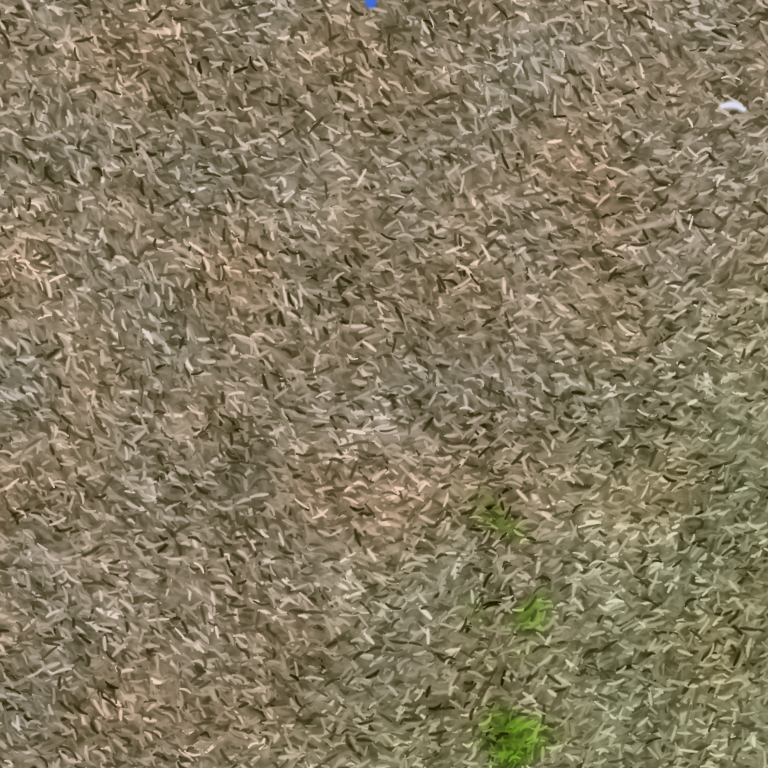
Write a WebGL 1 fragment shader that draws this texture.

```glsl
precision highp float;
// Dry, trampled lawn seen from above: short soft straw blades in tan and brown.
// Layers of jittered cells each lay one tapered blade over gradient-noise soil;
// broad noise then shifts brightness, and a few patches are tinted green.

uniform vec2 u_resolution;

vec2 hash2(vec2 p) {
  vec3 q = fract(p.xyx * vec3(0.1031, 0.1030, 0.0973));
  q += dot(q, q.yzx + 33.33);
  return fract((q.xx + q.yz) * q.zy);
}

float gradientDot(vec2 cell, vec2 offset) {
  return dot(hash2(cell + 171.0) * 2.0 - 1.0, offset);
}

float gradientNoise(vec2 p) {
  vec2 i = floor(p), f = fract(p);
  vec2 u = f * f * f * (f * (f * 6.0 - 15.0) + 10.0);
  vec2 e = vec2(1.0, 0.0);
  return mix(mix(gradientDot(i, f), gradientDot(i + e, f - e), u.x),
             mix(gradientDot(i + e.yx, f - e.yx), gradientDot(i + 1.0, f - 1.0), u.x), u.y);
}

// Prevailing blade angle: falling to the right, rising in the lower right.
float lean(vec2 p) {
  float rising = smoothstep(0.1, 0.6, p.x - 0.7 * p.y);
  return mix(-0.5, 0.4, rising) + 0.9 * gradientNoise(p * 3.0 + 5.0);
}

// Soft coverage of a slightly bent, tapered blade along the x axis.
float blade(vec2 q, float halfLength, float halfWidth, float bend) {
  float along = clamp(q.x / halfLength, -1.0, 1.0);
  q.y += bend * (along * along - 0.4);
  float d = length(vec2(q.x - along * halfLength, q.y));
  float width = halfWidth * (1.0 - 0.35 * along * along);
  return 1.0 - smoothstep(0.2 * width, 1.6 * width, d);
}

vec2 turn(vec2 v, float angle) {
  float c = cos(angle), s = sin(angle);
  return vec2(c * v.x + s * v.y, c * v.y - s * v.x);
}

// Lays one layer of blades, one per cell, over the tone beneath.
float layBlades(float tone, vec2 p, float cells, float seed) {
  vec2 grid = p * cells + seed * 3.7;
  vec2 home = floor(grid);
  for (int y = -1; y <= 1; y++) {
    for (int x = -1; x <= 1; x++) {
      vec2 cell = home + vec2(float(x), float(y));
      vec2 key = cell + seed * 57.0;
      vec2 center = cell + hash2(key);
      vec2 shape = hash2(key + 311.0);
      vec2 shade = hash2(key + 523.0);
      vec2 spin = hash2(key + 747.0);
      float angle = lean((center - seed * 3.7) / cells) + (spin.x + spin.y - 1.0) * 1.5;
      float cover = blade(turn(grid - center, angle), mix(0.25, 0.7, shape.x),
                          mix(0.11, 0.18, shape.y), (spin.x - spin.y) * 0.25);
      float bladeTone = 0.57 + (shade.x + shade.y - 1.0) * 0.88;
      tone = mix(tone, bladeTone, cover * 0.9);
    }
  }
  return tone;
}

void main() {
  vec2 p = gl_FragCoord.xy / u_resolution.y;

  // Soil and blades
  float tone = 0.4 + 0.7 * gradientNoise(p * 65.0);
  for (int i = 0; i < 5; i++) {
    float layer = float(i);
    tone = layBlades(tone, p, 42.0 + 5.0 * layer, layer + 1.0);
  }

  // Broad patches, fine grain and a worn dark crease
  tone += 0.22 * gradientNoise(p * 5.0 + 9.0) + 0.25 * gradientNoise(p * 17.0);
  tone += 0.16 * gradientNoise(p * 120.0 + 31.0);
  float crease = exp(-pow((p.x - 0.64) / 0.035, 2.0)) * smoothstep(0.72, 0.5, p.y);
  tone -= crease * (0.12 + 0.3 * gradientNoise(p * 22.0 + 4.0));

  // One long pale straw
  float straw = blade(turn(p - vec2(0.84, 0.705), 0.22), 0.036, 0.004, 0.002);
  tone = mix(tone, 0.9, straw * 0.8);

  vec3 shadow = vec3(0.29, 0.26, 0.15);
  vec3 paleStraw = vec3(0.75, 0.69, 0.61);
  vec3 color = mix(shadow, paleStraw, clamp(tone, -0.35, 1.35));

  // Warm and cool drift, dull green lower right, fresh green tufts
  color *= 1.0 + vec3(0.05, 0.0, -0.04) * gradientNoise(p * 7.0 + 20.0) * 2.0;
  float dull = smoothstep(0.1, 0.7, p.x - p.y + 0.25 * gradientNoise(p * 6.0));
  color *= mix(vec3(1.01, 0.995, 1.01), vec3(0.93, 1.0, 0.91), dull);
  float tuft = exp(-pow((p.x - 0.67) / 0.045, 2.0)) * smoothstep(0.4, 0.3, p.y);
  tuft *= smoothstep(-0.08, 0.3, gradientNoise(p * 13.0 + 2.0));
  color = mix(color, color * vec3(0.7, 0.98, 0.32), tuft);

  // Stray white chip and blue speck
  float chip = blade(turn(p - vec2(0.955, 0.862), -0.15), 0.014, 0.006, 0.004);
  color = mix(color, vec3(0.87, 0.87, 0.93), chip);
  float speck = 1.0 - smoothstep(0.004, 0.011, length(p - vec2(0.483, 0.997)));
  color = mix(color, vec3(0.25, 0.42, 0.85), speck);

  gl_FragColor = vec4(clamp(color, 0.0, 1.0), 1.0);
}
```
